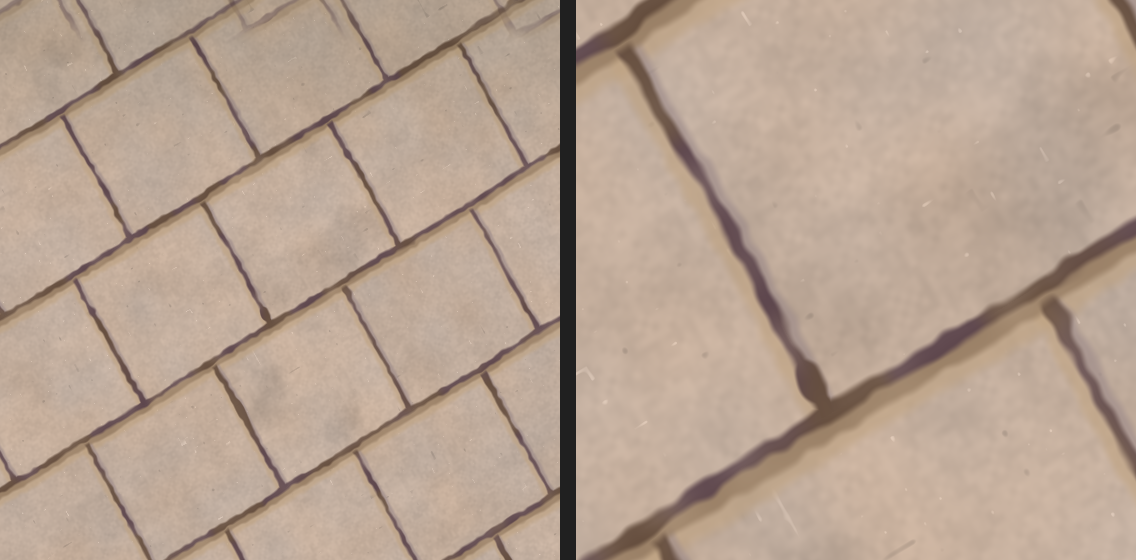
Left, the full canvas; right, a detail of the centre.
Write a WebGL 2 fragment shader that draws this texture.

```glsl
#version 300 es
precision highp float;

uniform vec2 u_resolution;
out vec4 fragColor;

const vec2 PAVER = vec2(0.2681, 0.2613);   // size along and across the courses
const vec2 ORIGIN = vec2(0.2647, 0.2251);
const float COURSE_SHIFT = 0.536;          // running-bond offset, in pavers
const vec2 GHOST_SHIFT = vec2(-0.0295, 0.053);

const vec3 STONE = vec3(0.755, 0.675, 0.612);
const vec3 WARM_EDGE = vec3(0.74, 0.63, 0.50);
const vec3 SAND = vec3(0.59, 0.49, 0.39);
const vec3 LILAC = vec3(0.60, 0.53, 0.53);
const vec3 SHADOW = vec3(0.35, 0.26, 0.29);
const vec3 SOIL = vec3(0.38, 0.29, 0.23);

float hash(vec2 p) {
  vec3 q = fract(p.xyx * vec3(0.1031, 0.1030, 0.0973));
  q += dot(q, q.yzx + 33.33);
  return fract((q.x + q.y) * q.z);
}

float noise(vec2 p) {
  vec2 i = floor(p), f = fract(p);
  f = f * f * (3.0 - 2.0 * f);
  return mix(mix(hash(i), hash(i + vec2(1, 0)), f.x),
             mix(hash(i + vec2(0, 1)), hash(i + vec2(1, 1)), f.x), f.y);
}

float fbm(vec2 p) {
  float sum = 0.0, gain = 0.5;
  for (int i = 0; i < 4; i++) {
    sum += gain * noise(p);
    p = p * 2.03 + 17.1;
    gain *= 0.5;
  }
  return sum;
}

float band(float d, float halfWidth, float blur) {
  return 1.0 - smoothstep(halfWidth - blur, halfWidth + blur, abs(d));
}

// Rotates canvas coordinates (top down) into course coordinates
vec2 courseSpace(vec2 p) {
  return vec2((p.x - 0.56 * p.y) / 1.146, (p.y + 0.615 * p.x) / 1.174) - ORIGIN;
}

// xy: position inside the paver from 0 to 1, zw: column and course
vec4 paverCell(vec2 q) {
  vec2 g = q / PAVER;
  g.x -= floor(g.y) * COURSE_SHIFT;
  return vec4(fract(g), floor(g));
}

vec2 roughen(vec2 q) {
  vec2 fine = vec2(noise(q * 95.0), noise(q * 95.0 + 40.0)) - 0.5;
  vec2 broad = vec2(noise(q * 13.0 + 7.0), noise(q * 13.0 + 60.0)) - 0.5;
  return q + fine * 0.0035 + broad * 0.005;
}

// Stone face: tint per paver, mottling, grain and specks
vec3 stoneFace(vec2 q, vec2 id) {
  float tint = hash(id + 31.0);
  float stain = smoothstep(0.45, 0.75, fbm(q * 11.0 + id * 5.0)) * smoothstep(0.6, 1.0, tint);
  float value = 1.0 + 0.035 * (tint - 0.5) + 0.10 * (fbm(q * 22.0) - 0.47);
  value += 0.05 * (noise(q * 210.0) - 0.5) + 0.03 * (noise(q * 90.0) - 0.5);
  vec3 color = STONE * (value - 0.10 * stain);
  color += vec3(0.012, 0.0, -0.012) * (noise(q * 16.0 + 9.0) * 2.0 - 1.0);
  color += 0.09 * smoothstep(0.95, 1.0, noise(q * 130.0 + 80.0));
  return color * (1.0 - 0.12 * smoothstep(0.94, 1.0, noise(q * 75.0 + 3.0)));
}

// Joints: sandy ledge and shadow between courses, thin shadow between pavers
vec3 addJoints(vec3 color, vec2 q, float strength) {
  vec2 w = roughen(q);
  vec2 cell = paverCell(w).xy;
  vec2 d = (fract(cell + 0.5) - 0.5) * PAVER;
  float wear = noise(q * 38.0);
  float clump = smoothstep(0.80, 0.95, noise(q * 24.0 + 21.0)) * 0.004;
  float corner = 0.003 * exp(-dot(d, d) / 0.00012);
  float belowLedge = smoothstep(0.006, 0.014, cell.y * PAVER.y);
  vec3 dark = mix(SHADOW, SOIL, smoothstep(0.45, 0.8, noise(q * 19.0 + 5.0)));

  color = mix(color, WARM_EDGE, 0.6 * strength * band(d.y - 0.014, 0.010, 0.005));
  color = mix(color, WARM_EDGE, 0.6 * strength * belowLedge * band(d.x + 0.007, 0.005, 0.004));
  color = mix(color, LILAC, 0.6 * strength * belowLedge * band(d.x - 0.005, 0.004, 0.003));
  color = mix(color, SAND, (0.65 + 0.3 * wear) * strength * band(d.y - 0.008, 0.006, 0.003));

  float crossJoint = belowLedge * band(d.x, 0.0025 + 0.0022 * wear + clump + corner, 0.0024);
  float courseJoint = band(d.y, 0.0030 + 0.0024 * wear + clump + corner, 0.0026);
  float shade = max(crossJoint * (0.72 + 0.25 * wear), courseJoint * (0.75 + 0.2 * wear));
  return mix(color, dark, shade * strength);
}

void main() {
  vec2 uv = gl_FragCoord.xy / u_resolution;
  vec2 p = vec2(uv.x, 1.0 - uv.y);
  vec2 q = courseSpace(p);

  vec3 color = stoneFace(q, paverCell(q).zw);

  // Faint displaced joints dissolve below the top edge
  float ghost = 0.5 * (1.0 - smoothstep(0.015, 0.085, p.y));
  color = addJoints(color, q - GHOST_SHIFT, ghost);
  color = addJoints(color, q, 1.0 - 0.5 * ghost);

  // Light falls off gently toward the top
  color *= mix(vec3(0.93, 0.935, 0.92), vec3(1.01), smoothstep(0.0, 0.4, p.y));
  fragColor = vec4(clamp(color, 0.0, 1.0), 1.0);
}
```
